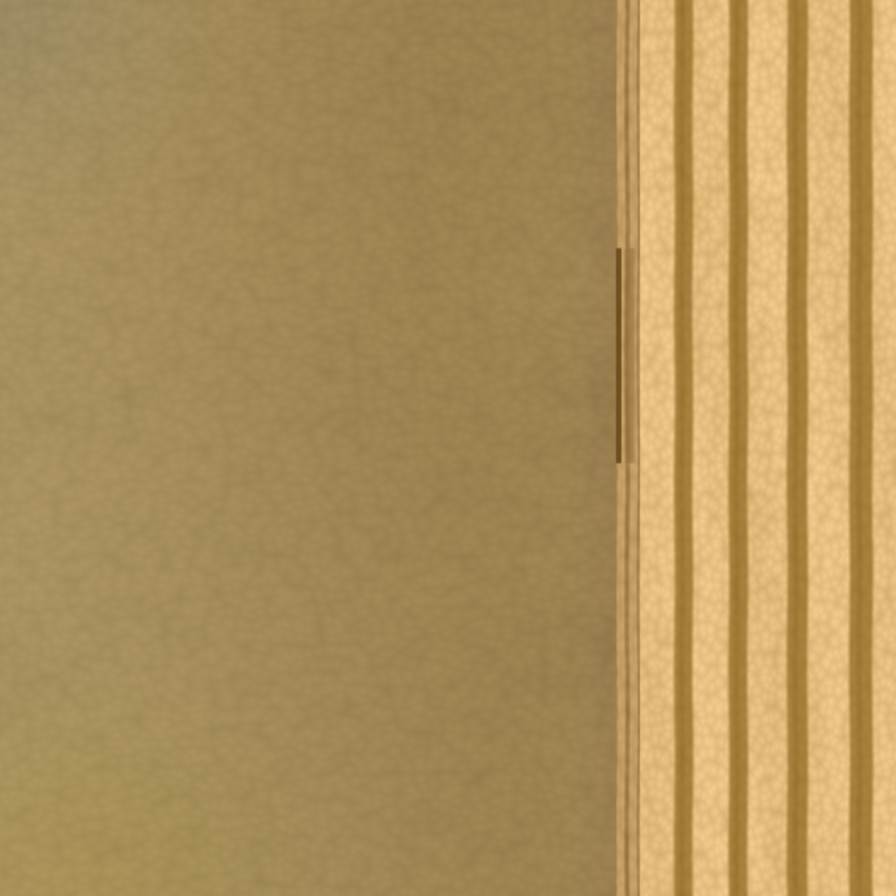
Give the GLSL for this texture, as a WebGL 1 fragment shader.

```glsl
precision mediump float;
uniform vec2 u_resolution;

// Layout, in canvas units
const float WALL_EDGE = 0.6875;
const float SLAT_START = 0.7145;
const float GROOVE_FIRST = 0.763;
const float GROOVE_STEP = 0.0585;
const float GROOVE_GROWTH = 0.0025;
const float GROOVE_HALF = 0.0102;
const float GROOVE_SOFT = 0.0032;
const vec2 GAP_SPAN = vec2(0.483, 0.723);

// Colours
const vec3 WALL_LIGHT = vec3(0.650, 0.562, 0.365);
const vec3 WALL_DARK = vec3(0.605, 0.512, 0.312);
const vec3 WALL_GREY = vec3(0.600, 0.535, 0.390);
const vec3 WALL_BROWN = vec3(0.595, 0.480, 0.305);
const vec3 TRIM_LIGHT = vec3(0.760, 0.615, 0.390);
const vec3 TRIM_DARK = vec3(0.580, 0.430, 0.230);
const vec3 SLAT_FACE = vec3(0.865, 0.710, 0.460);
const vec3 SLAT_GLOW = vec3(0.920, 0.765, 0.520);
const vec3 GROOVE = vec3(0.650, 0.495, 0.230);
const vec3 GAP = vec3(0.400, 0.270, 0.090);

// Texture strengths
const float WALL_GRAIN = 0.035;
const float SLAT_GRAIN = 0.085;

vec2 hash2(vec2 p) {
  vec3 q = fract(p.xyx * vec3(0.1031, 0.1030, 0.0973));
  q += dot(q, q.yzx + 33.33);
  return fract((q.xx + q.yz) * q.zy);
}

// Distance to the nearest scattered cell point
float cellular(vec2 p) {
  vec2 cell = floor(p);
  vec2 f = fract(p);
  float nearest = 2.0;
  for (int j = -1; j <= 1; j++) {
    for (int i = -1; i <= 1; i++) {
      vec2 o = vec2(float(i), float(j));
      vec2 d = o + hash2(cell + o + 40.0) - f;
      nearest = min(nearest, dot(d, d));
    }
  }
  return sqrt(nearest);
}

// Broad cloudy variation, about -1 to 1
float layeredSines(vec2 p) {
  float sum = 0.0;
  float amp = 0.5;
  for (int i = 0; i < 4; i++) {
    sum += amp * sin(p.x + 1.7 * sin(p.y * 0.8 + 1.3)) * cos(p.y - 0.6 * p.x);
    p = mat2(1.5, 1.1, -1.1, 1.5) * p + 2.1;
    amp *= 0.6;
  }
  return sum;
}

// Soft vertical line
float stripe(float x, float center, float halfWidth, float soft) {
  return 1.0 - smoothstep(halfWidth - soft, halfWidth + soft, abs(x - center));
}

vec3 wallColor(vec2 uv) {
  float clouds = layeredSines(uv * vec2(7.0, 9.0));
  float shade = smoothstep(0.0, 0.56, uv.x + 0.14 * (uv.y - 0.5) + 0.09 * clouds);
  vec3 col = mix(WALL_LIGHT, WALL_DARK, shade);
  float corner = 1.0 - smoothstep(0.0, 0.28, length(uv - vec2(0.0, 1.0)));
  col = mix(col, WALL_GREY, 0.7 * corner);
  col = mix(col, WALL_BROWN, 0.75 * smoothstep(0.63, WALL_EDGE, uv.x));
  float yellowing = 1.0 - smoothstep(0.0, 0.3, length(uv - vec2(0.1, 0.0)));
  col.b -= 0.03 * yellowing;
  float grain = cellular(uv * vec2(70.0, 90.0) + clouds) - 0.5;
  grain += 0.6 * (cellular(uv * vec2(28.0, 34.0)) - 0.5);
  return col + WALL_GRAIN * (0.5 * clouds - grain) * vec3(1.0, 0.95, 0.85);
}

vec3 trimColor(vec2 uv) {
  float x = uv.x + 0.0006 * sin(uv.y * 23.0);
  vec3 col = mix(TRIM_LIGHT, TRIM_DARK, 0.75 * stripe(x, 0.7000, 0.0025, 0.002));
  col = mix(col, TRIM_DARK, 0.55 * stripe(x, 0.7125, 0.0016, 0.0015));
  col = mix(col, TRIM_DARK, 0.5 * stripe(x, WALL_EDGE, 0.0015, 0.0015));
  return col + 0.07 * (0.5 - cellular(uv * vec2(110.0, 60.0)));
}

vec3 slatColor(vec2 uv) {
  float speckle = 0.5 - cellular(uv * vec2(105.0, 85.0));
  float fleck = 0.5 - cellular(uv * vec2(45.0, 24.0) + 9.0);
  float glow = 0.45 + 0.8 * fleck + 0.25 * sin(uv.y * 6.0 + uv.x * 40.0);
  vec3 col = mix(SLAT_FACE, SLAT_GLOW, clamp(glow, 0.0, 1.0));
  col += SLAT_GRAIN * speckle;
  float x = uv.x + 0.0005 * sin(uv.y * 31.0);
  for (int i = 0; i < 4; i++) {
    float k = float(i);
    float center = GROOVE_FIRST + GROOVE_STEP * k + GROOVE_GROWTH * k * k;
    float halfWidth = GROOVE_HALF + 0.0003 * k * k;
    float groove = stripe(x, center, halfWidth, GROOVE_SOFT);
    float core = stripe(x, center - 0.002, 0.003, 0.003);
    vec3 shadow = GROOVE - 0.035 * core + 0.03 * speckle;
    col = mix(col, shadow, groove);
  }
  return col;
}

void main() {
  vec2 uv = gl_FragCoord.xy / u_resolution;
  float edgeSoft = max(0.0012, 0.7 / u_resolution.x);
  vec3 col = wallColor(uv);
  col = mix(col, trimColor(uv), smoothstep(-edgeSoft, edgeSoft, uv.x - WALL_EDGE));
  col = mix(col, slatColor(uv), smoothstep(-edgeSoft, edgeSoft, uv.x - SLAT_START));

  // Dark slit between wall and trim
  float inSpan = smoothstep(-0.002, 0.002, uv.y - GAP_SPAN.x)
               * smoothstep(-0.002, 0.002, GAP_SPAN.y - uv.y);
  col = mix(col, GAP, 0.9 * inSpan * stripe(uv.x, 0.6905, 0.0030, 0.0015));
  col = mix(col, TRIM_DARK, 0.6 * inSpan * stripe(uv.x, 0.7030, 0.0050, 0.003));

  gl_FragColor = vec4(clamp(col, 0.0, 1.0), 1.0);
}
```
